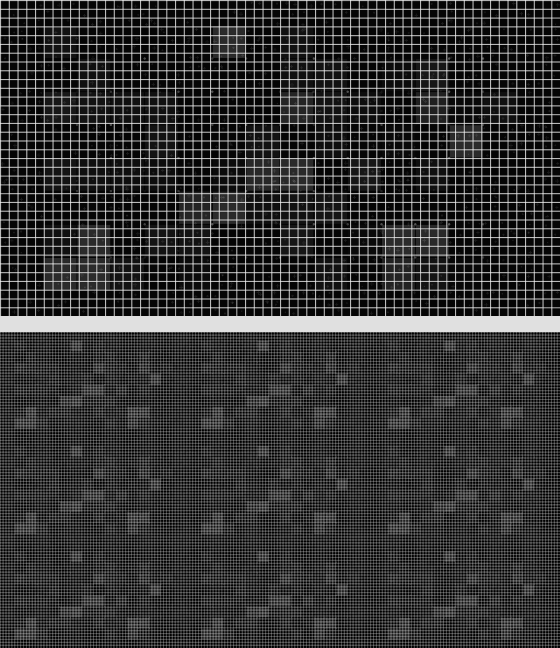
Top: one tile. Bottom: repeated 3 by 3.
A WebGL 2 fragment shader for this pattern:

```glsl
#version 300 es
precision highp float;

uniform vec2 u_resolution;
out vec4 fragColor;

const vec2 CELLS = vec2(64.0, 36.0);
const float LINE_WIDTH = 0.125;             // share of a cell
const float LINE_ALPHA = 0.77;
const float LINE_DIM = 0.10;
const vec3 LINE_COLOR = vec3(0.95);
const vec3 BASE_COLOR = vec3(0.018);
const vec2 BLOCKS = vec2(16.55, 9.53);      // block pitch, counted from the centre
const vec2 BLOCK_HALF_COUNT = vec2(7.0, 4.0);
const float FAINT_LEVEL = 0.055;
const float BRIGHT_LEVEL = 0.095;
const float DOT_RADIUS = 0.035;             // in blocks
const float DOT_LEVEL = 0.32;
const int SPECK_LAYERS = 2;
const float SPECK_DENSITY = 0.14;
const float SPECK_LEVEL = 0.09;

float hash(vec2 p, float seed) {
    vec3 q = fract(vec3(p.xyx) * vec3(0.1031, 0.1030, 0.0973) + seed * 0.137);
    q += dot(q, q.yzx + 33.33);
    return fract((q.x + q.y) * q.z);
}

// Box-filtered coverage of a line filling the first part of each unit
float lineCoverage(float x, float pixel) {
    float d = abs(fract(x - 0.5 * LINE_WIDTH + 0.5) - 0.5);
    float peak = min(1.0, LINE_WIDTH / pixel);
    return clamp((0.5 * LINE_WIDTH - d) / pixel + 0.5, 0.0, peak);
}

// Square patches of uneven brightness, kept clear of the canvas border
float patchLevel(vec2 b, float pixel) {
    vec2 id = floor(b);
    vec2 inside = step(-BLOCK_HALF_COUNT, id) * step(id, BLOCK_HALF_COUNT - 1.0);
    vec2 d = abs(fract(b) - 0.5);
    float shape = 1.0 - smoothstep(0.5 - pixel, 0.5, max(d.x, d.y));
    float h = hash(id, 3.0);
    float level = FAINT_LEVEL * smoothstep(0.48, 0.80, h)
                + BRIGHT_LEVEL * smoothstep(0.80, 0.93, h);
    return level * shape * inside.x * inside.y;
}

// Small round dots on the block corners
float cornerDot(vec2 b, float pixel) {
    vec2 id = floor(b + 0.5);
    vec2 inside = step(abs(id), BLOCK_HALF_COUNT - vec2(0.5));
    float shape = 1.0 - smoothstep(DOT_RADIUS - 0.5 * pixel,
                                   DOT_RADIUS + 0.5 * pixel, length(b - id));
    return DOT_LEVEL * smoothstep(0.2, 0.9, hash(id, 11.0)) * shape * inside.x * inside.y;
}

// Faint crosses scattered inside the cells
float specks(vec2 cell, vec2 f, float pixel) {
    float sum = 0.0;
    for (int i = 0; i < SPECK_LAYERS; i++) {
        float seed = 20.0 + 7.0 * float(i);
        vec2 center = 0.3 + 0.5 * vec2(hash(cell, seed), hash(cell, seed + 1.0));
        vec2 d = abs(f - center);
        float arm = mix(0.07, 0.22, hash(cell, seed + 2.0));
        float dist = min(max(d.x - arm, d.y - 0.05), max(d.x - 0.05, d.y - arm));
        float on = step(hash(cell, seed + 3.0), SPECK_DENSITY);
        sum += on * (1.0 - smoothstep(-0.5 * pixel, 0.5 * pixel, dist));
    }
    return SPECK_LEVEL * sum;
}

void main() {
    vec2 uv = gl_FragCoord.xy / u_resolution;
    vec2 grid = vec2(uv.x, 1.0 - uv.y) * CELLS;
    vec2 cell = floor(grid);
    vec2 f = fract(grid);
    vec2 gridPixel = CELLS / u_resolution;
    vec2 block = (uv - 0.5) * BLOCKS;
    float blockPixel = BLOCKS.y / u_resolution.y;

    // Dark ground, with patches shaded towards each cell's rim
    vec2 fromCenter = abs(f - 0.5 * (1.0 + LINE_WIDTH));
    float rim = smoothstep(0.28, 0.44, max(fromCenter.x, fromCenter.y));
    float light = patchLevel(block, blockPixel) * (1.0 - 0.2 * rim);
    light += specks(cell, f, gridPixel.y);
    light += cornerDot(block, blockPixel);
    vec3 color = BASE_COLOR + light;

    // Grid lines, slightly uneven from segment to segment
    vec2 wear = vec2(hash(cell, 41.0), hash(cell, 43.0));
    vec2 alpha = LINE_ALPHA - LINE_DIM * smoothstep(0.7, 0.9, wear);
    alpha *= vec2(lineCoverage(grid.x, gridPixel.x), lineCoverage(grid.y, gridPixel.y));
    float lines = 1.0 - (1.0 - alpha.x) * (1.0 - alpha.y);
    color = mix(color, LINE_COLOR, lines);

    fragColor = vec4(color, 1.0);
}
```
